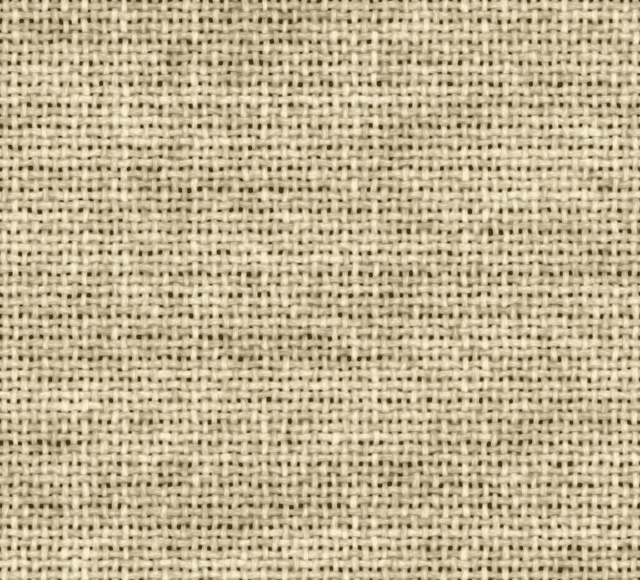
Write a Shadertoy shader that draws this texture.

```glsl
#define THREADS vec2(64.0, 55.0)
#define WARP_WIDTH 0.335
#define WEFT_WIDTH 0.365
#define WIDTH_WEAR 0.06
#define WANDER 0.05
#define ROW_PAIRING 0.07
#define LIFT 0.6
#define SOFTNESS 0.12
#define FIBRE 0.20
#define THREAD_TINT 0.13
#define DRIFT 0.024
#define CONTRAST 1.5

const float PI = 3.14159;

// Linen tones, from the open gaps to the lit crowns
const vec3 LINEN[7] = vec3[7](
    vec3(0.28, 0.20, 0.07), vec3(0.45, 0.39, 0.24), vec3(0.60, 0.53, 0.39),
    vec3(0.71, 0.65, 0.52), vec3(0.80, 0.75, 0.62), vec3(0.90, 0.85, 0.73),
    vec3(0.97, 0.93, 0.82));

vec3 linenRamp(float tone) {
    float t = clamp(tone * 5.0, 0.0, 6.0);
    int i = int(min(floor(t), 5.0));
    return mix(LINEN[i], LINEN[i + 1], t - float(i));
}

float hash(vec2 p) {
    vec3 q = fract(p.xyx * vec3(0.1031, 0.1030, 0.0973));
    q += dot(q, q.yzx + 33.33);
    return fract((q.x + q.y) * q.z);
}

// Distance to the nearest scattered point
float cellular(vec2 p) {
    vec2 cell = floor(p);
    float nearest = 2.0;
    for (int y = -1; y <= 1; y++)
    for (int x = -1; x <= 1; x++) {
        vec2 c = cell + vec2(x, y);
        vec2 point = c + vec2(hash(c), hash(c + 71.7));
        nearest = min(nearest, length(point - p));
    }
    return nearest;
}

// Irregular wave along one thread, about -1 to 1
float threadWave(float t, float seed) {
    return 0.5 * sin(t * 0.83 + seed * 41.0)
         + 0.3 * sin(t * 2.17 + seed * 97.0)
         + 0.2 * sin(t * 4.61 + seed * 23.0);
}

// Rounded cross-section: x = height, y = coverage
vec2 yarn(float offset, float halfWidth, float blur) {
    float d = offset / halfWidth;
    float cover = 1.0 - smoothstep(halfWidth - blur, halfWidth + blur, abs(offset));
    return vec2(max(1.0 - d * d, 0.0), cover);
}

void mainImage(out vec4 fragColor, in vec2 fragCoord) {
    vec2 uv = fragCoord / iResolution.xy;
    vec2 p = uv * THREADS;
    float blur = SOFTNESS + 0.3 * THREADS.y / iResolution.y;

    // Short kinks in nearly straight threads, with rows drawn together in pairs
    vec2 g = p;
    g.x += WANDER * (sin(p.y * 2.31 + p.x * 0.47) + sin(p.x * 1.73 - p.y * 1.19)
                   + 1.5 * sin(p.y * 0.43 + p.x * 0.31));
    g.y += WANDER * (sin(p.x * 2.03 + p.y * 0.71) + sin(p.x * 1.17 - p.y * 1.9));
    g.y += ROW_PAIRING * sin(PI * g.y);
    vec2 id = floor(g);
    vec2 offset = fract(g) - 0.5;
    vec2 parity = 1.0 - 2.0 * mod(id, 2.0);
    vec2 seed = vec2(hash(vec2(id.x, 3.0)), hash(vec2(7.0, id.y)));

    // Thickness wear: short lumps, plus long stretches of thick or thin yarn
    float warpWave = threadWave(g.y, seed.x);
    float weftWave = threadWave(g.x, seed.y);
    float warpStretch = threadWave(g.y * 0.17, seed.x + 0.31);
    float weftStretch = threadWave(g.x * 0.13, seed.y + 0.57);
    float warpHalf = WARP_WIDTH + WIDTH_WEAR * (0.8 * warpWave + 0.5 * warpStretch);
    float weftHalf = WEFT_WIDTH + WIDTH_WEAR * (0.7 * weftWave + 0.6 * weftStretch);
    vec2 warp = yarn(offset.x, warpHalf, blur);
    vec2 weft = yarn(offset.y, weftHalf, blur);

    // Plain weave: threads trade places at every crossing
    float warpLift = sin(PI * g.y) * parity.x;
    float weftLift = -sin(PI * g.x) * parity.y;
    float heightGap = warp.x - weft.x + LIFT * 2.0 * (warpLift - weftLift);
    float warpOnTop = smoothstep(-0.35, 0.35, heightGap);
    float warpShare = mix(warp.y * (1.0 - weft.y), warp.y, warpOnTop);
    float cover = 1.0 - (1.0 - warp.y) * (1.0 - weft.y);

    // Light from above, on crowns and along fibres
    float warpTone = 0.58 + 0.20 * warp.x + 0.16 * warpLift + THREAD_TINT * (seed.x - 0.5);
    float weftTone = 0.58 + 0.21 * weft.x + 0.06 * weftLift + THREAD_TINT * (seed.y - 0.5)
                   + 0.20 * offset.y + 0.05 * weftStretch;
    warpShare = clamp(warpShare / max(cover, 0.01), 0.0, 1.0);
    float tone = mix(weftTone, warpTone, warpShare);
    float warpFibre = cellular(g * vec2(3.9, 1.7));
    float weftFibre = cellular(g * vec2(1.7, 3.9) + 37.0);
    tone += FIBRE * (0.47 - mix(weftFibre, warpFibre, warpShare));
    tone += FIBRE * (0.47 - cellular(g * 1.1 + 11.0));
    tone += 0.04 * (warpWave + weftWave);

    // Gaps vary from clear holes to fuzz-filled ones, fuller between paired rows
    vec2 corner = floor(g + 0.5);
    float paired = 1.0 - mod(corner.y, 2.0);
    float gapTone = -0.06 + 0.40 * hash(corner + 19.0) + 0.20 * paired;
    tone = mix(gapTone, tone, cover);

    // Slow drift over the cloth, in broad bands and patches
    tone += DRIFT * (sin(uv.y * 23.0 + 2.0 * sin(uv.x * 5.0)) + 0.6 * sin(uv.x * 17.0 - uv.y * 9.0)
                   + 0.6 * sin(uv.y * 61.0 + 3.0 * sin(uv.x * 9.0 + uv.y * 4.0)));
    tone = 0.75 + (tone - 0.73) * CONTRAST;
    fragColor = vec4(linenRamp(tone), 1.0);
}
```
